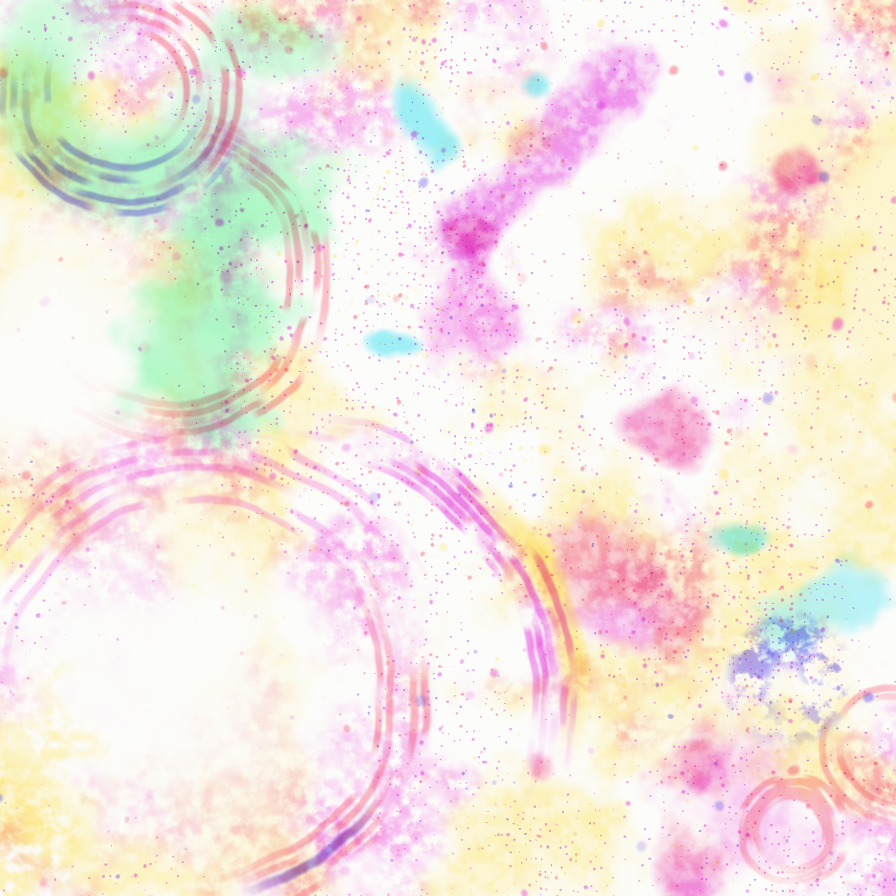
Give the GLSL for this texture, as a Shadertoy shader.

```glsl
// Pale stained tissue: white ground, pink, gold and mint washes, curved fibres, fine specks.

const vec3 PAPER = vec3(.988, .988, .98);
const vec3 PINK = vec3(.97, .6, .93);
const vec3 MAGENTA = vec3(.93, .42, .92);
const vec3 CORAL = vec3(.98, .52, .6);
const vec3 GOLD = vec3(1, .94, .62);
const vec3 MINT = vec3(.62, .98, .74);
const vec3 CYAN = vec3(.5, .93, .98);
const vec3 VIOLET = vec3(.58, .5, .96);

float hash(vec2 p) {
    vec3 q = fract(p.xyx * .1031);
    q += dot(q, q.yzx + 33.33);
    return fract((q.x + q.y) * q.z);
}

float noise(vec2 p) {
    vec2 i = floor(p), f = fract(p);
    f = f * f * (3. - 2. * f);
    return mix(mix(hash(i), hash(i + vec2(1, 0)), f.x),
               mix(hash(i + vec2(0, 1)), hash(i + vec2(1, 1)), f.x), f.y);
}

float fbm(vec2 p) {
    float sum = 0., gain = .533;
    for (int i = 0; i < 4; i++) {
        sum += gain * noise(p);
        p = mat2(1.6, 1.2, -1.2, 1.6) * p + 7.3;
        gain *= .5;
    }
    return sum;
}

// One inside, fading to zero at the edge
float fall(float edge, float x) { return 1. - smoothstep(.3 * edge, edge, x); }

vec3 ink(vec3 base, vec3 tint, float amount) {
    return base * mix(vec3(1), tint, clamp(amount, 0., 1.));
}

// Stain with a ragged outline
float blot(vec2 p, float x, float y, float rx, float ry, float rag) {
    return fall(1., length((p - vec2(x, y)) / vec2(rx, ry)) + rag);
}

float streak(vec2 p, vec2 a, vec2 b, float width, float rag) {
    b -= a;
    float t = clamp(dot(p - a, b) / dot(b, b), 0., 1.);
    return fall(1., length(p - a - b * t) / width + rag);
}

// Part of a ring around the angle mid
float arc(vec2 p, vec2 centre, float radius, float width, float mid, float span) {
    vec2 d = p - centre;
    float turn = abs(mod(atan(d.y, d.x) - mid + 3.1416, 6.2832) - 3.1416);
    return fall(width, abs(length(d) - radius)) * fall(span, turn * .8);
}

// Bundle of broken thin fibres along an arc
float fibres(vec2 p, vec2 centre, float radius, float spread, float mid, float span) {
    float sum = 0.;
    for (float k = 0.; k < 5.; k++) {
        float broken = smoothstep(.35, .62, noise(p * 22. + k * 9.1));
        sum += broken * arc(p, centre, radius + spread * (k * .5 - 1.), .006, mid + .1 * sin(k * 4.), span);
    }
    return min(sum, 1.);
}

// Scattered small dots of mixed colours
vec3 specks(vec3 col, vec2 p, float cells, float share) {
    vec2 id = floor(p * cells);
    vec2 centre = .3 + .4 * vec2(hash(id + 11.), hash(id + 47.));
    float radius = mix(.16, .34, hash(id + 83.)), pick = hash(id + 131.);
    vec3 tint = pick < .5 ? MAGENTA : pick < .74 ? CORAL : pick < .87 ? VIOLET : GOLD;
    float present = smoothstep(0., .08, share - hash(id + 171.));
    return ink(col, tint, .65 * present * fall(radius, length(fract(p * cells) - centre)));
}

void mainImage(out vec4 fragColor, in vec2 fragCoord) {
    vec2 p = fragCoord / iResolution.xy;
    float rag = 1.4 * (fbm(p * 17.) - .5);
    float grain = smoothstep(.2, .75, fbm(p * 95.));
    vec2 q = p + .022 * (vec2(fbm(p * 9.), fbm(p * 9. + 40.)) - .5);
    vec2 bigCell = vec2(.22, .23), outer = vec2(.325, .22), greenCell = vec2(.14, .9);

    // Clear openings and broad washes
    float clear = max(blot(q, .19, .23, .27, .27, .3 * rag), blot(q, .07, .61, .23, .2, .3 * rag));
    float busy = 1. - .9 * clear;
    vec3 col = ink(PAPER, GOLD, .75 * busy * smoothstep(.49, .72, fbm(p * 7. + 3.) + .2 * rag) * (.5 + .5 * grain));
    col = ink(col, GOLD, .45 * blot(q, .96, .76, .17, .3, rag));
    col = ink(col, PINK, .7 * busy * grain * smoothstep(.5, .75, fbm(p * 8. + 21.) + .2 * rag));

    // Mint cell and the patch below it
    float mint = max(arc(q, greenCell, .1, .07, -2.2, 2.4),
                     streak(q, vec2(.27, .8), vec2(.21, .58), .11, rag));
    mint = max(mint, .7 * blot(q, .31, .95, .09, .06, rag));
    col = ink(col, MINT, mint * (.45 + .5 * fbm(p * 12.)));
    col = ink(col, VIOLET, .6 * fibres(q, greenCell, .115, .025, -1.9, 1.5));
    col = ink(col, CORAL, .6 * fibres(q, greenCell, .1, .03, .3, 1.5));
    col = ink(col, PINK, .6 * grain * blot(q, .155, .9, .07, .07, rag));
    col = ink(col, CORAL, .55 * fibres(q, vec2(.19, .69), .16, .02, -.3, 1.7));

    // Curved walls of the large open cell
    float wall = max(arc(q, outer, .295, .028, .6, .75), arc(q, bigCell, .235, .04, -.5, .9));
    col = ink(col, PINK, .55 * wall * grain);
    col = ink(col, MAGENTA, .65 * fibres(q, outer, .295, .021, .6, .8));
    col = ink(col, GOLD, .9 * arc(q, outer, .317, .022, .35, .5));
    col = ink(col, CORAL, .55 * fibres(q, bigCell, .235, .025, -.4, 1.));
    col = ink(col, VIOLET, .7 * arc(q, bigCell, .235, .008, -.95, .35));
    col = ink(col, PINK, .5 * fibres(q, bigCell, .25, .035, 1.7, 1.3));
    col = ink(col, GOLD, .7 * grain * blot(q, 0., .06, .13, .22, rag));

    // Magenta streak, nuclei and pink haze
    col = ink(col, MAGENTA, streak(q, vec2(.52, .735), vec2(.69, .92), .045, rag) * (.3 + .4 * grain));
    float nuclei = max(blot(q, .75, .52, .06, .045, rag), blot(q, .89, .805, .032, .032, rag));
    nuclei = max(nuclei, max(blot(q, .78, .16, .055, .055, rag), blot(q, .6, .14, .022, .022, rag)));
    nuclei = max(nuclei, max(blot(q, .76, .04, .05, .06, rag), blot(q, .525, .738, .04, .025, rag)));
    col = ink(col, mix(MAGENTA, CORAL, fbm(p * 14.)), nuclei * (.5 + .3 * grain));
    float haze = max(streak(q, vec2(.65, .38), vec2(.75, .31), .065, rag), blot(q, .53, .65, .05, .07, rag));
    col = ink(col, PINK, max(haze, .6 * blot(q, .84, .12, .1, .1, rag)) * (.45 + .35 * grain));

    // Cyan drops, blue cell and small ringed cells
    float cyan = max(streak(q, vec2(.46, .89), vec2(.5, .84), .03, rag), blot(q, .435, .615, .03, .015, rag));
    cyan = max(cyan, max(blot(q, .595, .905, .02, .02, rag), blot(q, .83, .395, .035, .022, rag)));
    cyan = max(cyan, .7 * streak(q, vec2(.87, .3), vec2(.97, .34), .045, rag));
    col = ink(col, CYAN, .75 * cyan);
    float blueRing = arc(q, vec2(.88, .24), .045, .035, 1.4, 3.2);
    col = ink(col, VIOLET, .7 * blueRing * smoothstep(.45, .7, fbm(p * 75.)));
    col = ink(col, CORAL, .5 * fibres(q, vec2(.885, .07), .05, .012, 1.6, 3.2));
    col = ink(col, CORAL, .5 * fibres(q, vec2(1, .165), .06, .02, 2.8, 2.2));

    // Specks, denser around the stains
    float cluster = smoothstep(.42, .7, fbm(p * 6. + 80.));
    float dense = max(blot(q, .14, .9, .13, .13, rag), blot(q, .52, .79, .17, .17, rag));
    dense = max(dense, blot(q, .86, .27, .11, .15, rag));
    col = specks(col, q, 150., busy * (.07 + .2 * cluster) + .25 * dense);
    col = specks(col, q + .37, 85., .04 + busy * .12 * cluster + .1 * dense);
    col = specks(col, q + .71, 36., .07 * busy + .02);
    fragColor = vec4(col, 1);
}
```
